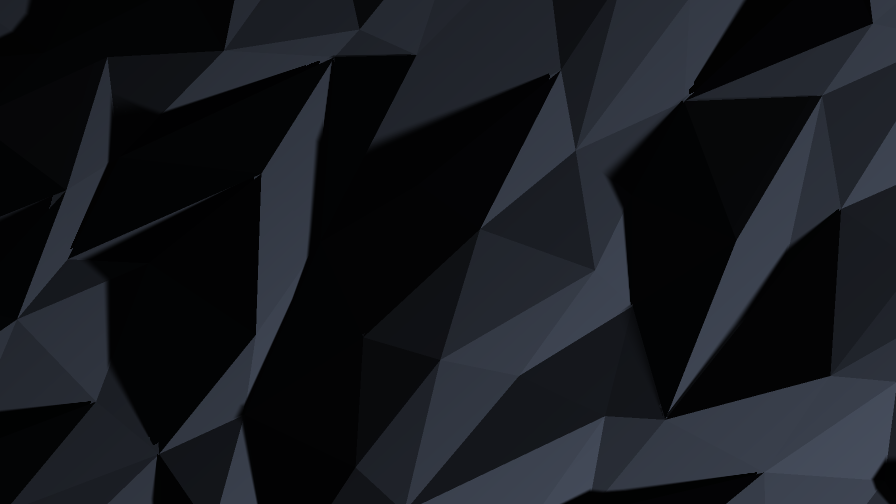
This background is drawn by a Shadertoy shader. Its source:

```glsl
// Dark faceted low-poly relief, lit at a low angle from the lower right with soft cast shadows.

// Relief, in units of canvas height
const vec2  CELL_SIZE = vec2(0.165, 0.255);  // across and along the ridges
const vec2  ACROSS = vec2(0.8, -0.6);
const vec2  ALONG = vec2(0.6, 0.8);
const float JITTER = 0.38;
const float RELIEF = 0.195;
const vec2  SEED = vec2(17.0, 43.0);

// Light
const vec2  LIGHT_DIR = vec2(0.88, -0.475);
const float LIGHT_SLOPE = 0.35;
const float PENUMBRA = 0.03;
const float SHADOW_REACH = 0.56;
const int   SHADOW_STEPS = 28;
const int   REFINE_STEPS = 5;
const float SHADE_CURVE = 0.6;
const float FAR_LIGHT = 0.40;
const float NEAR_LIGHT = 1.05;

// Colours
const vec3 LIT_COLOR = vec3(0.335, 0.370, 0.440);
const vec3 SHADOW_COLOR = vec3(0.012, 0.014, 0.019);

vec3 hash3(vec2 p) {
    vec3 q = fract(vec3(p.xyx) * vec3(0.1031, 0.1030, 0.0973));
    q += dot(q, q.yxz + 33.33);
    return fract((q.xxy + q.yzz) * q.zyx);
}

float cross2(vec2 a, vec2 b) { return a.x * b.y - a.y * b.x; }

// Grid vertex: jittered position and height
vec3 vertex(vec2 id) {
    vec3 h = hash3(id + SEED);
    return vec3(id + (h.xy * 2.0 - 1.0) * JITTER, h.z * RELIEF);
}

// Keeps the highest triangle over q as (gradient, height)
void addTriangle(vec2 q, vec3 a, vec3 b, vec3 c, inout vec3 top) {
    vec3 u = b - a, v = c - a;
    vec2 r = q - a.xy;
    float area = cross2(u.xy, v.xy);
    float s = cross2(r, v.xy) / area;
    float t = cross2(u.xy, r) / area;
    if (min(min(s, t), 1.0 - s - t) < -0.0001) return;
    float height = a.z + s * u.z + t * v.z;
    if (height > top.z)
        top = vec3(vec2(u.z * v.y - v.z * u.y, u.x * v.z - v.x * u.z) / area, height);
}

// Surface slope (xy) and height (z) at a canvas point
vec3 surface(vec2 p) {
    vec2 q = vec2(dot(p, ACROSS), dot(p, ALONG)) / CELL_SIZE;
    vec2 base = floor(q - 0.5);
    vec3 top = vec3(0.0, 0.0, -1.0);
    for (int j = 0; j < 2; j++)
    for (int i = 0; i < 2; i++) {
        vec2 id = base + vec2(i, j);
        vec3 a = vertex(id), b = vertex(id + vec2(1, 0));
        vec3 c = vertex(id + vec2(0, 1)), d = vertex(id + vec2(1, 1));
        if (hash3(id + 91.0).x < 0.5) {
            addTriangle(q, a, b, c, top);
            addTriangle(q, b, d, c, top);
        } else {
            addTriangle(q, a, b, d, top);
            addTriangle(q, a, d, c, top);
        }
    }
    vec2 g = top.xy / CELL_SIZE;
    return vec3(g.x * ACROSS + g.y * ALONG, top.z);
}

// Slope from p up to the surface at a distance toward the light
float riseToward(vec2 p, float height, float dist) {
    return (surface(p + LIGHT_DIR * dist).z - height) / dist;
}

// Light left after comparing the horizon with the light's slope
float visibility(vec2 p) {
    float height = surface(p).z;
    float stride = SHADOW_REACH / float(SHADOW_STEPS);
    float horizon = -9.0, peak = stride;
    for (int i = 1; i <= SHADOW_STEPS; i++) {
        float dist = stride * float(i);
        float rise = riseToward(p, height, dist);
        if (rise > horizon) { horizon = rise; peak = dist; }
    }
    // Narrow in on the ridge for a clean shadow edge
    for (int i = 0; i < REFINE_STEPS; i++) {
        stride *= 0.5;
        float center = peak;
        for (float side = -1.0; side < 2.0; side += 2.0) {
            float dist = max(center + side * stride, 0.002);
            float rise = riseToward(p, height, dist);
            if (rise > horizon) { horizon = rise; peak = dist; }
        }
    }
    return 1.0 - smoothstep(LIGHT_SLOPE - PENUMBRA, LIGHT_SLOPE + PENUMBRA, horizon);
}

void mainImage(out vec4 fragColor, in vec2 fragCoord) {
    float pixel = 1.0 / iResolution.y;
    vec2 p = fragCoord * pixel;
    vec3 light = normalize(vec3(LIGHT_DIR, LIGHT_SLOPE));

    // Flat shading, four samples for smooth facet edges
    float diffuse = 0.0, ambient = 0.0;
    for (int k = 0; k < 4; k++) {
        vec2 offset = (vec2(k & 1, k >> 1) - 0.5) * 0.5 * pixel;
        vec3 normal = normalize(vec3(-surface(p + offset).xy, 1.0));
        diffuse += 0.25 * pow(max(dot(normal, light), 0.0), SHADE_CURVE);
        ambient += 0.25 * (0.7 + 0.5 * normal.y);
    }

    // Shadow is read just toward the light so crests stay crisp
    float shadow = visibility(p + LIGHT_DIR * 2.0 * pixel);
    float aspect = iResolution.x / iResolution.y;
    float nearness = clamp(0.5 + 0.57 * (p.x / aspect - 0.5) - 0.35 * (p.y - 0.5), 0.0, 1.0);
    float strength = mix(FAR_LIGHT, NEAR_LIGHT, nearness);
    vec3 color = SHADOW_COLOR * ambient + LIT_COLOR * diffuse * shadow * strength;
    fragColor = vec4(color, 1.0);
}
```
